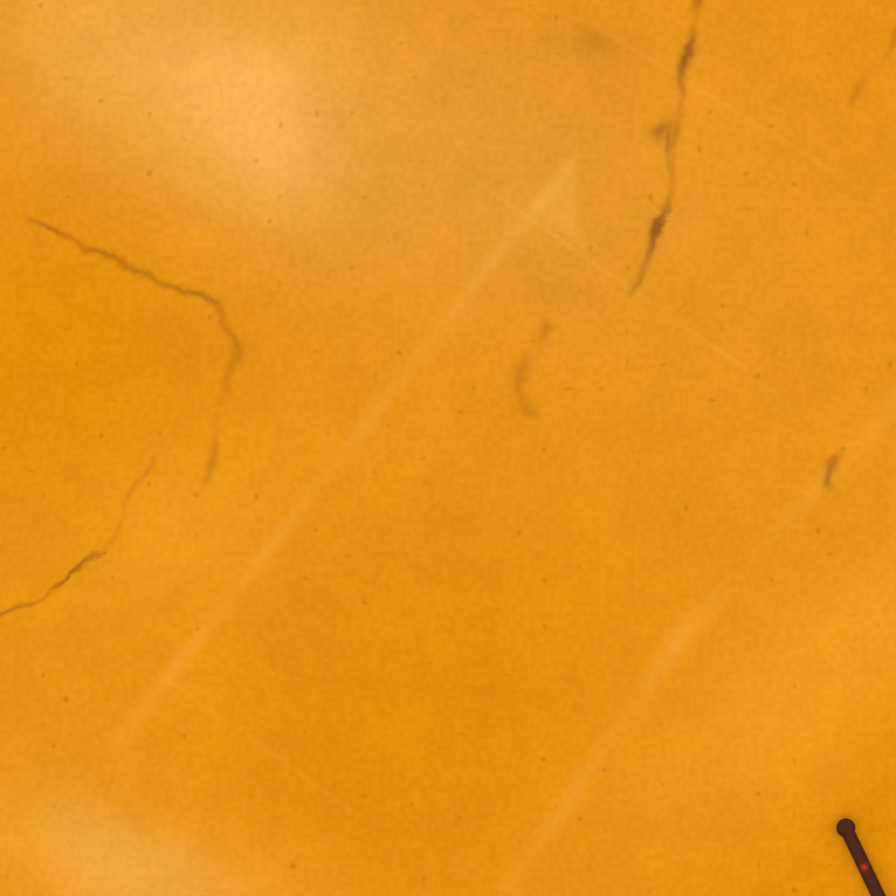
A Shadertoy shader for this texture:

```glsl
// Amber parchment-like sheet: warm gradients and soft glows under gradient-noise
// mottling and grain, crossed by pale fold lines, thin brown veins and stains.
// Veins are noise-warped segment distances; a small dark rod lies in one corner.

const vec3 DEEP_AMBER = vec3(0.885, 0.550, 0.035);
const vec3 AMBER      = vec3(0.898, 0.575, 0.085);
const vec3 TAN        = vec3(0.895, 0.600, 0.200);
const vec3 GOLD       = vec3(0.945, 0.630, 0.130);
const vec3 PALE       = vec3(0.985, 0.725, 0.370);
const vec3 VEIN_BROWN = vec3(0.520, 0.290, 0.090);
const vec3 ROD_BROWN  = vec3(0.270, 0.150, 0.100);
const vec3 ROD_RED    = vec3(0.800, 0.180, 0.140);

vec2 hashGradient(vec2 cell) {
    vec3 q = fract(cell.xyx * vec3(0.1031, 0.1030, 0.0973));
    q += dot(q, q.yzx + 33.33);
    float angle = 6.2832 * fract((q.x + q.y) * q.z);
    return vec2(cos(angle), sin(angle));
}

float gradientNoise(vec2 p) {
    vec2 i = floor(p), f = p - i;
    vec2 u = f * f * f * (f * (f * 6.0 - 15.0) + 10.0);
    vec2 e = vec2(1.0, 0.0);
    float a = dot(hashGradient(i), f);
    float b = dot(hashGradient(i + e.xy), f - e.xy);
    float c = dot(hashGradient(i + e.yx), f - e.yx);
    float d = dot(hashGradient(i + e.xx), f - e.xx);
    return mix(mix(a, b, u.x), mix(c, d, u.x), u.y);
}

float fbm(vec2 p) {
    float sum = 0.0, amp = 0.6;
    for (int i = 0; i < 5; i++) {
        sum += amp * gradientNoise(p);
        p = mat2(1.6, 1.2, -1.2, 1.6) * p + 7.3;
        amp *= 0.55;
    }
    return sum;
}

// Soft elliptical spot, its long axis turned by angle
float glow(vec2 p, vec2 center, vec2 radius, float angle) {
    float c = cos(angle), s = sin(angle);
    vec2 q = mat2(c, -s, s, c) * (p - center) / radius;
    return exp(-dot(q, q));
}

float segmentDistance(vec2 p, vec2 a, vec2 b) {
    vec2 pa = p - a, ba = b - a;
    return length(pa - ba * clamp(dot(pa, ba) / dot(ba, ba), 0.0, 1.0));
}

float stroke(vec2 p, vec2 a, vec2 b, float width) {
    float d = segmentDistance(p, a, b) / width;
    return exp(-d * d);
}

// Bent stroke through three points
float vein(vec2 p, vec2 a, vec2 b, vec2 c, float width) {
    return max(stroke(p, a, b, width), stroke(p, b, c, width));
}

float triangleMask(vec2 p, vec2 a, vec2 b, vec2 c, float blur) {
    vec2 ab = b - a, bc = c - b, ca = a - c;
    float d = min(dot(p - a, normalize(vec2(-ab.y, ab.x))),
              min(dot(p - b, normalize(vec2(-bc.y, bc.x))),
                  dot(p - c, normalize(vec2(-ca.y, ca.x)))));
    return smoothstep(-blur, blur, d);
}

vec3 sheetColor(vec2 p) {
    vec2 q = p + 0.05 * vec2(fbm(p * 4.0), fbm(p * 4.0 + 19.0));
    vec3 col = AMBER;
    col = mix(col, TAN, 0.85 * glow(q, vec2(0.45, 0.86), vec2(0.50, 0.24), -0.35));
    col = mix(col, DEEP_AMBER, 0.95 * glow(q, vec2(0.05, 0.60), vec2(0.22, 0.15), -0.5));
    col = mix(col, DEEP_AMBER, 0.80 * glow(q, vec2(0.45, 0.18), vec2(0.28, 0.20), 0.8));
    col = mix(col, DEEP_AMBER, 0.95 * glow(q, vec2(0.98, 0.03), vec2(0.32, 0.13), 0.6));
    col = mix(col, GOLD, 0.75 * glow(q, vec2(0.92, 0.26), vec2(0.24, 0.085), 0.75));
    col = mix(col, GOLD, 0.65 * glow(q, vec2(0.20, 0.42), vec2(0.12, 0.08), 0.4));
    col = mix(col, PALE, 0.60 * glow(q, vec2(0.20, 0.92), vec2(0.22, 0.12), -0.6));
    col = mix(col, PALE, 0.65 * glow(q, vec2(0.29, 0.86), vec2(0.09, 0.07), -0.7));
    return mix(col, PALE, 0.60 * glow(q, vec2(0.15, 0.03), vec2(0.16, 0.07), -0.4));
}

// Pale straight creases in two crossing directions
float foldLines(vec2 p) {
    float broad = vein(p, vec2(0.63, 0.81), vec2(0.45, 0.58), vec2(0.13, 0.17), 0.010);
    broad = max(broad, vein(p, vec2(1.02, 0.57), vec2(0.76, 0.29), vec2(0.57, 0.01), 0.013));
    float thin = stroke(p, vec2(0.19, 0.24), vec2(0.40, 0.09), 0.003);
    thin = max(thin, stroke(p, vec2(0.50, 0.82), vec2(0.83, 0.59), 0.003));
    thin = max(thin, stroke(p, vec2(0.65, 0.98), vec2(0.96, 0.79), 0.003));
    float wear = 0.6 + 0.8 * gradientNoise(p * 9.0);
    return (0.30 * broad + 0.22 * thin) * clamp(wear, 0.1, 1.0);
}

float brownVeins(vec2 p) {
    vec2 q = p + 0.020 * vec2(fbm(p * 14.0), fbm(p * 14.0 + 31.0));
    float wear = clamp(0.75 + 1.2 * gradientNoise(p * 22.0), 0.2, 1.0);
    float v = 0.65 * vein(q, vec2(0.785, 1.02), vec2(0.762, 0.93), vec2(0.747, 0.80), 0.0055);
    v = max(v, 0.75 * vein(q, vec2(0.748, 0.87), vec2(0.746, 0.78), vec2(0.708, 0.675), 0.0042));
    v = max(v, 0.65 * glow(q, vec2(0.744, 0.865), vec2(0.018, 0.010), 1.0));
    v = max(v, 0.40 * vein(q, vec2(0.04, 0.75), vec2(0.13, 0.71), vec2(0.24, 0.66), 0.0040));
    v = max(v, 0.24 * vein(q, vec2(0.24, 0.66), vec2(0.26, 0.60), vec2(0.23, 0.46), 0.0060));
    v = max(v, 0.55 * vein(q, vec2(-0.01, 0.31), vec2(0.05, 0.335), vec2(0.11, 0.38), 0.0030));
    v = max(v, 0.18 * stroke(q, vec2(0.11, 0.38), vec2(0.17, 0.49), 0.0040));
    v = max(v, 0.28 * vein(q, vec2(0.615, 0.63), vec2(0.575, 0.57), vec2(0.588, 0.54), 0.0090));
    v = max(v, 0.45 * stroke(q, vec2(0.937, 0.49), vec2(0.927, 0.455), 0.0060));
    v = max(v, 0.25 * stroke(q, vec2(1.01, 0.97), vec2(0.95, 0.89), 0.0060));
    v = max(v, 0.20 * glow(q, vec2(0.665, 0.955), vec2(0.028, 0.020), -0.4));
    return v * wear;
}

vec3 addRod(vec3 col, vec2 p, float pixel) {
    vec2 tip = vec2(0.944, 0.076), end = vec2(0.990, -0.020);
    float d = min(segmentDistance(p, tip, end) - 0.0075, length(p - tip) - 0.0105);
    col *= 1.0 - 0.18 * exp(-max(d, 0.0) * 160.0);
    vec3 rod = ROD_BROWN * (1.15 - 45.0 * max(d + 0.005, 0.0));
    rod = mix(rod, ROD_RED, glow(p, vec2(0.965, 0.032), vec2(0.004), 0.0));
    return mix(col, rod, 1.0 - smoothstep(-pixel, pixel, d));
}

void mainImage(out vec4 fragColor, in vec2 fragCoord) {
    vec2 p = fragCoord / iResolution.xy;
    vec3 col = sheetColor(p);

    // Cloudy mottling, fine grain and sparse specks
    col *= 1.0 + 0.055 * fbm(p * 7.0 + 3.0) + 0.035 * fbm(p * 32.0);
    col += vec3(0.020, 0.025, 0.045) * gradientNoise(p * 130.0);
    col *= 1.0 - 0.10 * smoothstep(0.42, 0.65, gradientNoise(p * 75.0 + 11.0));

    // Creases, pale patch and veins
    float patchMask = triangleMask(p, vec2(0.642, 0.83), vec2(0.59, 0.765), vec2(0.645, 0.73), 0.006);
    col = mix(col, PALE, foldLines(p) + 0.22 * patchMask);
    col = mix(col, VEIN_BROWN, brownVeins(p));

    col = addRod(col, p, 1.2 / iResolution.y);
    fragColor = vec4(clamp(col, 0.0, 1.0), 1.0);
}
```
